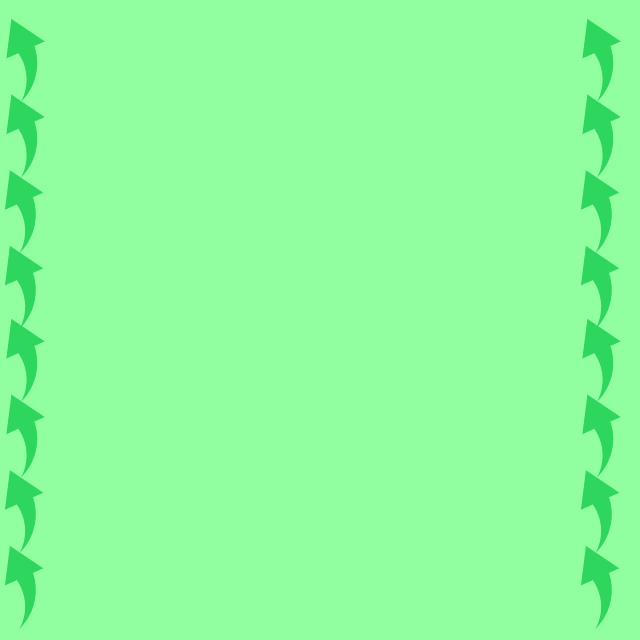
This background is drawn by a three.js fragment shader. Its source:

```glsl
varying vec2 vUv;

#define BACKGROUND vec3(0.57, 1.0, 0.625)
#define ARROW_COLOR vec3(0.185, 0.84, 0.37)
#define ARROW_SCALE 0.1302
#define FIRST_TIP vec2(0.0178, 0.9705)
#define COLUMN_GAP 0.9
#define ROW_GAP 0.1182
#define GROUP_GAP 0.46875
#define ROWS_PER_GROUP 4.0
#define ROW_COUNT 8
#define PAIR_SHIFT 0.0023

// Signed distance to the line a-b, negative on its left side
float edgeDistance(vec2 p, vec2 a, vec2 b) {
  vec2 dir = normalize(b - a);
  vec2 q = p - a;
  return q.x * dir.y - q.y * dir.x;
}

float circleDistance(vec2 p, vec2 center, float radius) {
  return length(p - center) - radius;
}

// Curved arrow with its tip at the origin, about one unit tall
float arrowDistance(vec2 p) {
  vec2 tip = vec2(0.0);
  vec2 leftBarb = vec2(-0.06, -0.475);
  vec2 rightBarb = vec2(0.40, -0.27);

  // Triangular head
  float base = edgeDistance(p, leftBarb, rightBarb);
  float head = max(base, max(edgeDistance(p, tip, leftBarb),
                             edgeDistance(p, rightBarb, tip)));

  // Crescent tail, tucked slightly under the head
  float outer = circleDistance(p, vec2(-0.342, -0.53), 0.652);
  float inner = circleDistance(p, vec2(-0.378, -0.73), 0.56);
  float tail = max(max(outer, -inner), max(-base - 0.05, -p.x));

  return min(head, tail);
}

void main() {
  // Fold both columns onto the left one
  vec2 p = vUv - FIRST_TIP;
  p.x -= COLUMN_GAP * step(0.5, vUv.x);

  // Stack arrows in groups, the lower pair of each nudged left
  float d = 1.0;
  for (int i = 0; i < ROW_COUNT; i++) {
    float group = floor((float(i) + 0.5) / ROWS_PER_GROUP);
    float row = float(i) - group * ROWS_PER_GROUP;
    vec2 offset = vec2(-PAIR_SHIFT * step(1.5, row),
                       -GROUP_GAP * group - ROW_GAP * row);
    d = min(d, arrowDistance((p - offset) / ARROW_SCALE) * ARROW_SCALE);
  }

  // Smooth edge about one pixel wide
  float halfWidth = 0.6 * fwidth(vUv.y);
  float coverage = 1.0 - smoothstep(-halfWidth, halfWidth, d);
  gl_FragColor = vec4(mix(BACKGROUND, ARROW_COLOR, coverage), 1.0);
}
```
